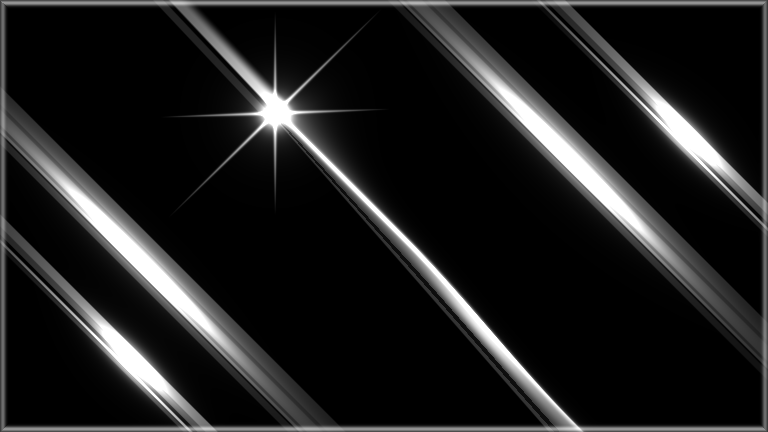
Reproduce this background procedurally as a Shadertoy shader.

```glsl
// Diagonal silver light beams and a star flare on black, inside a bevelled frame.
#define WIDE_GLOW 0.42
#define SLIM_GLOW 0.50
#define STAR_POS vec2(0.637, 0.738)
#define STAR_CORE 0.030
#define RAY_WIDTH 0.0032
#define FRAME_WIDTH 0.021

float bell(float x, float width) { return exp(-x * x / (width * width)); }

// Smooth-edged strip between lo and hi
float band(float x, float lo, float hi) {
    float soft = 1.2 / iResolution.y;
    return smoothstep(lo - soft, lo + soft, x) * (1.0 - smoothstep(hi - soft, hi + soft, x));
}

// Broad beam: across = signed offset from its core, along = offset from its hot spot
float wideBeam(float across, float along) {
    float fade = bell(along, 0.62);
    float body = band(across, -0.030, 0.077) * (0.13 + 0.48 * fade);
    body *= mix(1.0, 0.55, smoothstep(0.0, 0.077, across));
    body *= 1.0 - 0.28 * band(across, 0.024, 0.036) - 0.4 * band(across, -0.021, -0.012);
    float rim = band(across, -0.056, -0.035) * (0.05 + 0.16 * fade);
    float spread = across < 0.0 ? 0.040 : 0.026;
    float glow = WIDE_GLOW * exp(-abs(across) / spread) * bell(along, 0.38);
    float core = 1.1 * bell(across, 0.027) * bell(along, 0.29);
    return body + rim + glow + core;
}

// Narrow beam with a bright wire below its body
float slimBeam(float across, float along) {
    float fade = bell(along, 0.48);
    float body = band(across, -0.012, 0.034) * (0.17 + 0.40 * fade);
    body *= 1.0 - 0.45 * band(across, -0.012, 0.006);
    float wire = band(across, -0.032, -0.024) * (0.16 + 0.65 * fade);
    float strip = band(across, -0.045, -0.034) * 0.22 * fade;
    float glow = SLIM_GLOW * exp(-abs(across) / 0.032) * bell(along, 0.20);
    float core = 1.2 * bell(across, 0.034) * bell(along, 0.13);
    return body + wire + strip + glow + core;
}

// Beam through the star: a thin bright edge over a widening metallic band
float starBeam(float across, float along) {
    float edge = 0.384 - 0.037 * smoothstep(1.5, 2.32, along);
    float base = 0.352 - 0.066 * (along - 1.05);
    float f = (across - base) / max(edge - base, 0.004);
    float soft = 1.5 / iResolution.y;
    float lower = smoothstep(0.88, 0.98, along);

    float shade = mix(0.20, 0.52, smoothstep(0.25, 1.0, f));
    shade += 0.5 * bell(along - 1.88, 0.26) * smoothstep(0.2, 0.75, f);
    shade *= 1.0 - 0.75 * band(f, 0.16, 0.34);
    float metal = shade * band(across, base, edge + 0.004);
    float offset = across - edge;
    float line = bell(offset, 0.008) * (0.30 + 0.75 * bell(along - 1.45, 0.42));
    float haloWidth = 0.014 + 0.035 * bell(along - 0.9, 0.30);
    float halo = smoothstep(-soft, soft, offset) * exp(-abs(offset) / haloWidth);
    halo *= 0.12 + 0.38 * bell(along - 1.15, 0.45);

    // Arm above the star
    float drift = across + 0.03 * (along - 0.9);
    float arm = smoothstep(0.372, 0.380, drift) * (1.0 - smoothstep(0.396, 0.435, drift));
    arm *= 0.38 + 0.45 * smoothstep(0.4, 0.9, along);
    arm += 0.13 * band(drift, 0.338, 0.362);
    return mix(arm, metal + line + halo, lower);
}

// Tapered needle of light along a unit direction
float ray(vec2 p, vec2 dir, float reach) {
    float taper = max(1.0 - abs(dot(p, dir)) / reach, 0.0);
    float side = dot(p, vec2(-dir.y, dir.x));
    return 0.9 * taper * bell(side, RAY_WIDTH * (0.4 + taper));
}

float starFlare(vec2 p) {
    float r = length(p);
    float flare = 1.3 * bell(r, STAR_CORE) + 0.65 * exp(-r / 0.038);
    flare += ray(p, vec2(0.0, 1.0), 0.235);
    flare += ray(p, normalize(vec2(1.0, 0.035)), 0.265);
    flare += ray(p, normalize(vec2(1.0, 0.98)), 0.345);
    return flare;
}

// Rounded bevel, brightest along the top and bottom
float frame(vec2 p, vec2 size) {
    vec2 gap = min(p, size - p);
    float d = min(gap.x, gap.y);
    float lit = gap.y < gap.x ? 0.52 : 0.36;
    float ridge = lit * bell(d - 0.007, 0.006);
    return ridge + 0.10 * (1.0 - smoothstep(0.0, FRAME_WIDTH, d));
}

void mainImage(out vec4 fragColor, in vec2 fragCoord) {
    vec2 p = fragCoord / iResolution.y;
    vec2 size = vec2(iResolution.x / iResolution.y, 1.0);
    float across = p.x + p.y - 1.0;
    float along = p.x - p.y + 1.0;

    float light = wideBeam(across + 0.277, along - 0.926);
    light += wideBeam(across - 0.953, along - 1.690);
    light += slimBeam(across + 0.530, along - 1.141);
    light += slimBeam(across - 1.274, along - 1.903);
    light += starBeam(across, along);
    light += starFlare(p - STAR_POS);

    // Frame covers the beams with a darker metal
    vec2 gap = min(p, size - p);
    float inside = smoothstep(0.004, FRAME_WIDTH, min(gap.x, gap.y));
    light = min(light, 1.0) * mix(0.4, 1.0, inside) + frame(p, size);
    fragColor = vec4(vec3(clamp(light, 0.0, 1.0)), 1.0);
}
```
